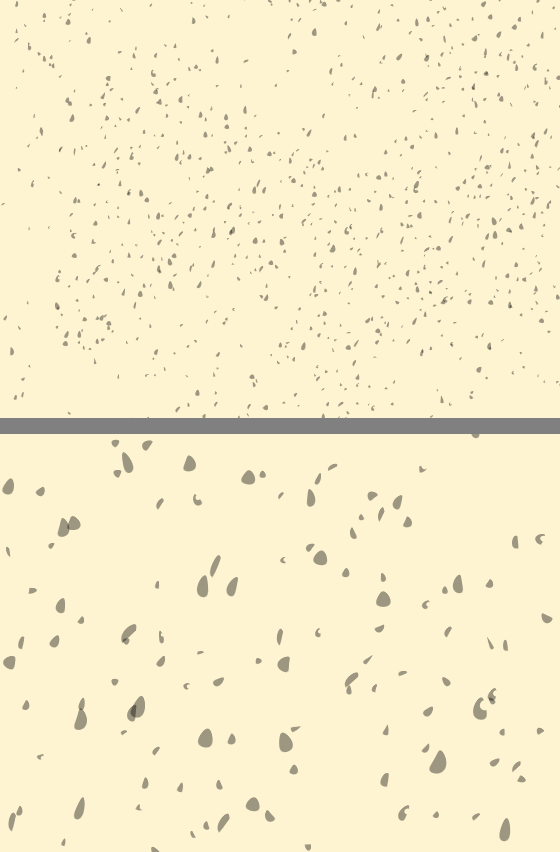
Top: the whole. Bottom: its middle third, enlarged.
A Shadertoy shader for this texture:

```glsl
// Cream paper scattered with small, loosely clustered grey-brown chips and seeds.

float hash(vec2 p) {
    return fract(sin(dot(p, vec2(127.1, 311.7))) * 43758.5453);
}

float valueNoise(vec2 p) {
    vec2 i = floor(p), f = fract(p);
    f = f * f * (3.0 - 2.0 * f);
    return mix(mix(hash(i), hash(i + vec2(1, 0)), f.x),
               mix(hash(i + vec2(0, 1)), hash(i + vec2(1, 1)), f.x), f.y);
}

// Approximate signed distance to an ellipse
float ellipse(vec2 p, vec2 radii) {
    float k = length(p / radii);
    return k * (k - 1.0) / max(length(p / (radii * radii)), 1e-3);
}

// Egg-shaped chip, sometimes cut flat or hollowed to a crescent
float chip(vec2 p, vec2 radii, float kind, float skew) {
    float along = clamp(p.y / radii.y, -1.5, 1.5);
    p.x += radii.x * (skew - 0.5) * along * along;
    p.x *= 1.0 + 0.35 * along;
    float d = ellipse(p, radii);
    if (kind < 0.3) d = max(d, p.x + (skew - 0.7) * p.y - 0.25 * radii.x);
    else if (kind > 0.9) d = max(d, 0.8 * radii.x - length(p - radii * vec2(0.8, 0.3)));
    return d;
}

// Light left after one layer of chips; each overlap darkens further
float chipLayer(vec2 uv, float cells, float share, vec2 smallest, vec2 largest,
                float turn, float seed) {
    float light = 1.0;
    vec2 home = floor(uv * cells);
    for (int y = -1; y <= 1; y++)
    for (int x = -1; x <= 1; x++) {
        vec2 cell = home + vec2(x, y);
        vec2 id = cell + seed;
        vec2 centre = (cell + vec2(hash(id + 0.13), hash(id + 0.37))) / cells;

        // Uneven density gathers the chips into clusters
        float cluster = smoothstep(0.2, 0.8, valueNoise(centre * 6.0 + 3.7));
        if (hash(id + 0.59) > share * mix(0.35, 1.65, cluster)) continue;

        // Mostly upright, leaning a little to the right
        float lean = 0.2 + turn * (hash(id + 0.71) + hash(id + 0.83) - 1.0);
        vec2 p = uv - centre;
        p = vec2(p.x * cos(lean) - p.y * sin(lean), p.x * sin(lean) + p.y * cos(lean));

        vec2 radii = mix(smallest, largest, vec2(hash(id + 0.29), hash(id + 0.47)));
        float kind = turn > 0.0 ? hash(id + 0.91) : 0.5;
        float skew = turn > 0.0 ? hash(id + 0.67) : 0.5;
        float cover = clamp(0.5 - chip(p, radii, kind, skew) * iResolution.y, 0.0, 1.0);
        light *= mix(1.0, 0.615, cover);
    }
    return light;
}

void mainImage(out vec4 fragColor, in vec2 fragCoord) {
    vec2 uv = fragCoord / iResolution.y;

    // Fine crumbs, long seeds and a few round dots
    float light = chipLayer(uv, 34.0, 0.30, vec2(0.0017, 0.0022), vec2(0.0032, 0.0052), 1.3, 11.0);
    light *= chipLayer(uv, 18.0, 0.50, vec2(0.0028, 0.0050), vec2(0.0054, 0.0098), 0.6, 47.0);
    light *= chipLayer(uv, 5.0, 0.55, vec2(0.0050, 0.0052), vec2(0.0058, 0.0060), 0.0, 83.0);

    vec3 paper = vec3(1.0, 0.957, 0.82);
    fragColor = vec4(paper * light, 1.0);
}
```
